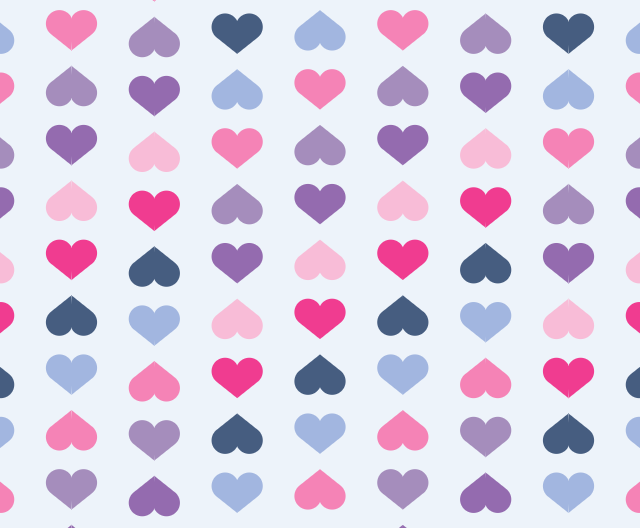
Give the GLSL for this pattern, as a Shadertoy shader.

```glsl
// Columns of flat hearts on a pale ground, alternately upright and inverted.
// Each heart is a mirrored circle-to-point hull; seven colours cycle down
// every column, and each column starts at its own colour and height.

#define COLUMNS 7.726       // column pitches across the canvas width
#define FIRST_COLUMN -0.137 // centre of column 0, in column pitches
#define ROW_PITCH 0.6927    // vertical spacing of hearts
#define FIRST_ROW 0.356     // centre of row 0 below the top edge
#define DROP_STEP 0.0202    // unit of vertical shift between columns
#define FLIP_SHIFT 0.0101   // upright hearts sit lower, inverted ones higher
#define LOBE_RADIUS 0.163
#define LOBE_OFFSET 0.146   // lobe centre from the heart's axis
#define HALF_HEIGHT 0.244
#define GROUND vec3(0.930, 0.953, 0.980)

const vec3 PALETTE[7] = vec3[7](
    vec3(0.961, 0.514, 0.714),  // pink
    vec3(0.647, 0.553, 0.737),  // mauve
    vec3(0.580, 0.420, 0.686),  // purple
    vec3(0.973, 0.737, 0.843),  // pale pink
    vec3(0.941, 0.235, 0.565),  // magenta
    vec3(0.275, 0.365, 0.502),  // navy
    vec3(0.635, 0.714, 0.878)); // light blue

const int COLOUR_START[4] = int[4](6, 0, 1, 5);
const float COLUMN_DROP[8] = float[8](3.0, 0.0, 5.0, 2.0, 1.0, 0.0, 3.0, 2.0);

// Signed distance to a heart with its point towards +y
float heartDistance(vec2 p) {
    vec2 tip = vec2(0.0, HALF_HEIGHT);
    vec2 toLobe = vec2(LOBE_OFFSET, LOBE_RADIUS - HALF_HEIGHT) - tip;
    float span = length(toLobe);
    vec2 axis = toLobe / span;
    vec2 fromTip = vec2(abs(p.x), p.y) - tip;

    // Coordinates across and along the line from the tip to the lobe centre
    vec2 q = vec2(abs(axis.x * fromTip.y - axis.y * fromTip.x), dot(axis, fromTip));
    float slope = LOBE_RADIUS / span;
    float rise = sqrt(1.0 - slope * slope);
    float along = dot(q, vec2(slope, rise));

    if (along < 0.0) return length(q);
    if (along > rise * span) return length(q - vec2(0.0, span)) - LOBE_RADIUS;
    return dot(q, vec2(rise, -slope));
}

void mainImage(out vec4 fragColor, in vec2 fragCoord) {
    // Column-pitch units, measured from the top left
    float pixel = COLUMNS / iResolution.x;
    vec2 p = vec2(fragCoord.x, iResolution.y - fragCoord.y) * pixel;

    // Nearest column, then nearest heart within it
    float column = floor(p.x - FIRST_COLUMN + 0.5);
    int c = int(column);
    float y = p.y - FIRST_ROW - DROP_STEP * COLUMN_DROP[c & 7];
    float row = floor(y / ROW_PITCH + 0.5);
    int r = int(row);

    // Orientation alternates like a chequerboard
    float facing = ((c + r) & 1) == 1 ? 1.0 : -1.0;
    vec2 local = vec2(p.x - FIRST_COLUMN - column,
                      (y - row * ROW_PITCH - FLIP_SHIFT * facing) * facing);

    vec3 heartColour = PALETTE[(COLOUR_START[c & 3] + r + 7) % 7];
    float coverage = clamp(0.5 - heartDistance(local) / pixel, 0.0, 1.0);
    fragColor = vec4(mix(GROUND, heartColour, coverage), 1.0);
}
```
